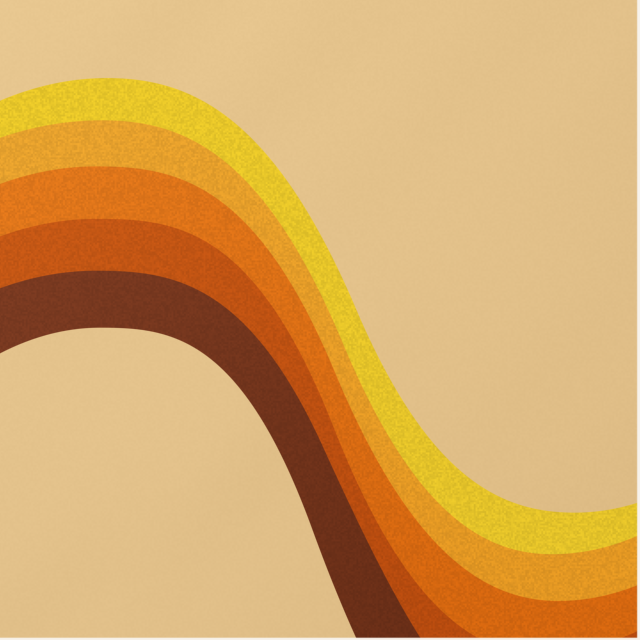
Give the GLSL for this background, as a WebGL 1 fragment shader.

```glsl
precision highp float;
// Retro background: five warm ribbons flowing in an S-curve over tan paper.

#define BAND_GRAIN 0.055
#define PAPER_GRAIN 0.012
#define GRAIN_CELLS 360.0
#define TROUGH_BEND 1.6
#define FRAME_RIGHT 0.9955
#define FRAME_BOTTOM 0.0035

uniform vec2 u_resolution;

float hash(vec2 p) {
  vec3 q = fract(vec3(p.xyx) * 0.1031);
  q += dot(q, q.yzx + 33.33);
  return fract((q.x + q.y) * q.z);
}

float noise(vec2 p) {
  vec2 cell = floor(p);
  vec2 f = fract(p);
  f = f * f * (3.0 - 2.0 * f);
  float low = mix(hash(cell), hash(cell + vec2(1.0, 0.0)), f.x);
  float high = mix(hash(cell + vec2(0.0, 1.0)), hash(cell + 1.0), f.x);
  return mix(low, high, f.y);
}

// Cubic through two points with given end slopes
float hermite(float x, vec2 a, vec2 b, float slopeA, float slopeB) {
  float width = b.x - a.x;
  float t = (x - a.x) / width;
  float s = 1.0 - t;
  return mix(a.y, b.y, t * t * (3.0 - 2.0 * t))
       + width * t * s * (slopeA * s - slopeB * t);
}

// Height of a wave: parabola, crest, steepest point, trough, parabola
float wave(float x, vec2 crest, vec2 middle, vec2 trough, float slope, float bend) {
  if (x < crest.x) return crest.y - bend * (x - crest.x) * (x - crest.x);
  if (x < middle.x) return hermite(x, crest, middle, 0.0, slope);
  if (x < trough.x) return hermite(x, middle, trough, slope, 0.0);
  return trough.y + TROUGH_BEND * (x - trough.x) * (x - trough.x);
}

// Smooth coverage of the area below a wave
float below(vec2 uv, vec2 crest, vec2 middle, vec2 trough, float slope, float bend) {
  float px = 1.0 / min(u_resolution.x, u_resolution.y);
  float y = wave(uv.x, crest, middle, trough, slope, bend);
  float ahead = wave(uv.x + 0.002, crest, middle, trough, slope, bend);
  float steepness = (ahead - y) / 0.002;
  float dist = (y - uv.y) / sqrt(1.0 + steepness * steepness);
  return smoothstep(-0.8 * px, 0.8 * px, dist);
}

void main() {
  vec2 uv = gl_FragCoord.xy / u_resolution;

  // Paper with a diagonal fade and faint slanted streaks
  float diagonal = clamp((uv.x + 1.0 - uv.y) * 0.5, 0.0, 1.0);
  vec3 paper = mix(vec3(0.91, 0.782, 0.566), vec3(0.86, 0.726, 0.512), diagonal);
  float streak = noise(vec2((uv.x - uv.y) * 7.0, (uv.x + uv.y) * 1.5));
  paper += (streak - 0.5) * 0.012;

  // Ribbon colours, deepening down the slope
  float fade = smoothstep(0.0, 0.9, diagonal);
  vec3 yellow = mix(vec3(0.91, 0.78, 0.16), vec3(0.89, 0.76, 0.16), fade);
  vec3 amber = mix(vec3(0.905, 0.635, 0.18), vec3(0.885, 0.59, 0.135), fade);
  vec3 orange = mix(vec3(0.88, 0.47, 0.11), vec3(0.83, 0.40, 0.06), fade);
  vec3 rust = mix(vec3(0.78, 0.35, 0.085), vec3(0.71, 0.29, 0.055), fade);
  vec3 brown = mix(vec3(0.49, 0.235, 0.135), vec3(0.41, 0.18, 0.09), fade);

  // Wave edges from the top of the ribbon to its underside
  float top = below(uv, vec2(0.167, 0.878), vec2(0.556, 0.518), vec2(0.898, 0.199), -2.35, 1.27);
  float under = below(uv, vec2(0.156, 0.488), vec2(0.488, 0.173), vec2(0.833, -0.302), -2.75, 1.65);
  vec3 ribbon = yellow;
  ribbon = mix(ribbon, amber,
    below(uv, vec2(0.159, 0.812), vec2(0.536, 0.463), vec2(0.862, 0.134), -2.4, 1.08));
  ribbon = mix(ribbon, orange,
    below(uv, vec2(0.150, 0.740), vec2(0.523, 0.419), vec2(0.872, 0.061), -2.4, 1.22));
  ribbon = mix(ribbon, rust,
    below(uv, vec2(0.150, 0.658), vec2(0.521, 0.333), vec2(0.846, -0.022), -2.55, 1.22));
  ribbon = mix(ribbon, brown,
    below(uv, vec2(0.150, 0.577), vec2(0.505, 0.301), vec2(0.820, -0.139), -2.2, 1.22));

  // Printed grain, stronger on the ribbon
  float grain = noise(uv * GRAIN_CELLS) - 0.5;
  ribbon *= 1.0 + grain * BAND_GRAIN * 2.0;
  paper += grain * PAPER_GRAIN;
  vec3 color = mix(paper, ribbon, top * (1.0 - under));

  // Pale margin along the right and bottom
  vec2 px = 1.0 / u_resolution;
  float inside = (1.0 - smoothstep(FRAME_RIGHT - px.x, FRAME_RIGHT + px.x, uv.x))
               * smoothstep(FRAME_BOTTOM - px.y, FRAME_BOTTOM + px.y, uv.y);
  color = mix(vec3(0.97, 0.95, 0.92), color, inside);

  gl_FragColor = vec4(color, 1.0);
}
```
